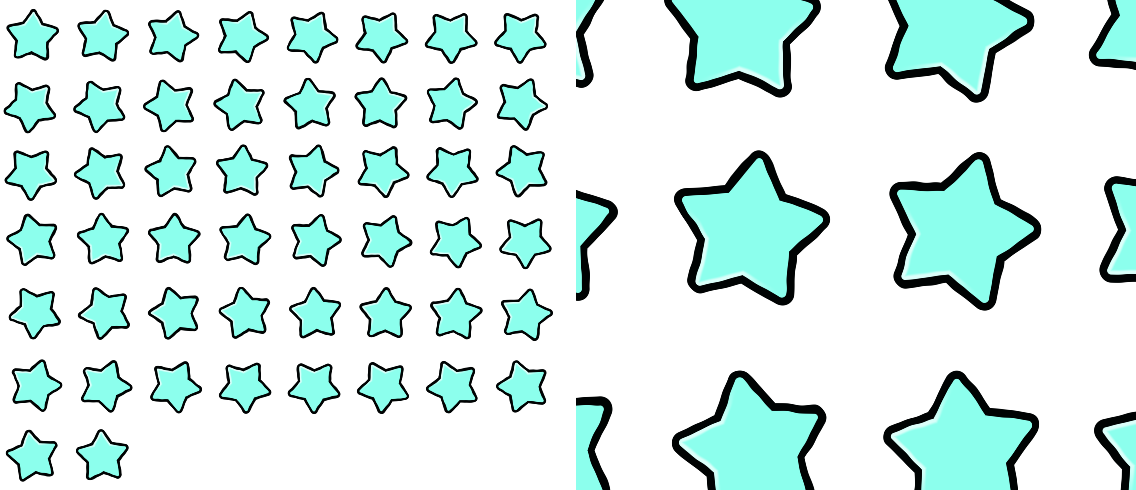
Left: the whole. Right: its middle third, enlarged.
A Shadertoy shader for this pattern:

```glsl
const vec2  GRID        = vec2(8.0, 7.0);       // columns, rows
const float STAR_COUNT  = 50.0;                 // the last row is only partly filled
const vec3  PAPER       = vec3(1.0);
const vec3  FILL        = vec3(0.55, 1.0, 0.93);
const vec3  INK         = vec3(0.0, 0.01, 0.01);
const vec3  GLOSS       = vec3(0.86, 1.0, 0.98);

// Lengths are in cells
const float TIP_RADIUS    = 0.335;
const float VALLEY_RADIUS = 0.19;
const float TIP_ROUNDING  = 0.020;
const float INK_WIDTH     = 0.037;
const float GLOSS_WIDTH   = 0.022;
const float WOBBLE        = 0.011;
const float WOBBLE_SCALE  = 15.0;

const float TAU    = 6.2831853;
const float SECTOR = TAU / 5.0;

float hash(vec2 p) {
    vec3 q = fract(p.xyx * 0.1031);
    q += dot(q, q.yzx + 33.33);
    return fract((q.x + q.y) * q.z);
}

float valueNoise(vec2 p) {
    vec2 i = floor(p);
    vec2 f = fract(p);
    f = f * f * (3.0 - 2.0 * f);
    vec2 e = vec2(1.0, 0.0);
    return mix(mix(hash(i), hash(i + e.xy), f.x),
               mix(hash(i + e.yx), hash(i + e.xx), f.x), f.y);
}

// Signed distance to a five-pointed star with one tip on +y
float starDistance(vec2 p) {
    float angle = mod(atan(p.x, p.y) + 0.5 * SECTOR, SECTOR) - 0.5 * SECTOR;
    vec2 q = length(p) * vec2(abs(sin(angle)), cos(angle));
    vec2 tip = vec2(0.0, TIP_RADIUS);
    vec2 valley = VALLEY_RADIUS * vec2(sin(0.5 * SECTOR), cos(0.5 * SECTOR));
    vec2 edge = valley - tip;
    vec2 toPoint = q - tip;
    float along = clamp(dot(toPoint, edge) / dot(edge, edge), 0.0, 1.0);
    float side = edge.x * toPoint.y - edge.y * toPoint.x;
    return length(toPoint - edge * along) * sign(side);
}

// One full clockwise turn over the sequence, at an uneven pace
float starTurn(float phase) {
    float sway = 8.75 - 17.0 * sin(phase) - 13.5 * cos(phase)
               + 7.75 * cos(2.0 * phase) + 4.0 * sin(3.0 * phase);
    return phase + radians(sway);
}

// Slow drift of the star within its cell, y up
vec2 starCenter(float phase) {
    return vec2(0.472 - 0.035 * sin(phase) - 0.010 * cos(phase),
                0.512 - 0.045 * cos(phase) + 0.010 * cos(2.0 * phase));
}

void mainImage(out vec4 fragColor, in vec2 fragCoord) {
    vec2 uv = fragCoord / iResolution.xy * GRID;
    float pixel = GRID.y / iResolution.y;

    // Reading order: left to right, top to bottom
    vec2 cell = floor(uv);
    float index = cell.x + GRID.x * (GRID.y - 1.0 - cell.y);
    float present = step(index, STAR_COUNT - 0.5);
    float phase = TAU * index / STAR_COUNT;

    // Star's own frame
    vec2 p = fract(uv) - starCenter(phase);
    float turn = starTurn(phase);
    float c = cos(turn), s = sin(turn);
    p = vec2(c * p.x - s * p.y, s * p.x + c * p.y);

    // Hand-drawn unevenness, different on every star
    vec2 seed = vec2(41.0 + 17.0 * index, 63.0);
    float wobble = valueNoise(p * WOBBLE_SCALE + seed) - 0.5;
    float d = starDistance(p) - TIP_ROUNDING + WOBBLE * wobble;

    // Gloss along the edge that turns with the star
    float facing = smoothstep(0.3, 0.9, normalize(p + 1e-5).y);
    float rim = smoothstep(-GLOSS_WIDTH - pixel, -0.5 * GLOSS_WIDTH, d);
    vec3 body = mix(FILL, GLOSS, facing * rim);

    // Layers
    float inked  = smoothstep(-0.5 * pixel, 0.5 * pixel, d);
    float inside = 1.0 - smoothstep(-0.5 * pixel, 0.5 * pixel, d - INK_WIDTH);
    vec3 color = mix(PAPER, mix(body, INK, inked), inside * present);
    fragColor = vec4(color, 1.0);
}
```
